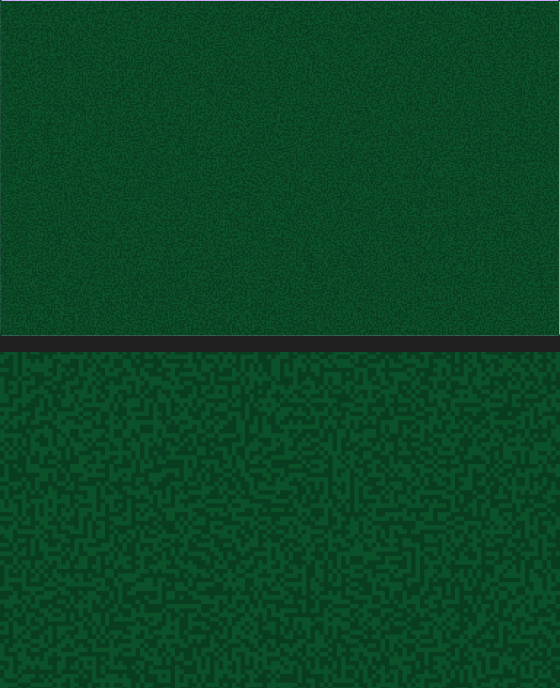
Top, the full canvas; bottom, a detail of the centre.
Give the GLSL for this texture, as a Shadertoy shader.

```glsl
float hash(vec2 p) {
    vec3 q = fract(vec3(p.xyx) * vec3(0.1031, 0.1030, 0.0973));
    q += dot(q, q.yzx + 33.33);
    return fract((q.x + q.y) * q.z);
}

// Binary cell: its noise against the mean of its neighbourhood
float mazeCell(vec2 cell) {
    float sum = 0.0;
    for (int y = -1; y <= 1; y++)
        for (int x = -1; x <= 1; x++)
            sum += hash(cell + vec2(x, y) + 7.0);
    return step(sum / 9.0, hash(cell + 7.0));
}

// Box-filtered grid of cells
float maze(vec2 p, float footprint) {
    vec2 corner = floor(p + 0.5);
    vec2 f = clamp((p - corner) / footprint + 0.5, 0.0, 1.0);
    float below = mix(mazeCell(corner - 1.0), mazeCell(corner + vec2(0, -1)), f.x);
    float above = mix(mazeCell(corner + vec2(-1, 0)), mazeCell(corner), f.x);
    return mix(below, above, f.y);
}

void mainImage(out vec4 fragColor, in vec2 fragCoord) {
    float pixel = 1.0 / iResolution.y;
    vec2 uv = fragCoord * pixel;
    vec2 size = iResolution.xy * pixel;

    // Fine green labyrinth
    float cells = 384.0 / size.x;
    vec3 darkGreen = vec3(0.036, 0.240, 0.123);
    vec3 lightGreen = vec3(0.044, 0.320, 0.167);
    vec3 color = mix(darkGreen, lightGreen, maze(uv * cells, cells * pixel));

    // Thin lilac rim, strongest at the top and right
    vec2 toLowEdge = uv;
    vec2 toHighEdge = size - uv;
    vec2 low = clamp((vec2(0.0003, 0.0006) - toLowEdge) / pixel + 0.5, 0.0, 1.0);
    vec2 high = clamp((vec2(0.0026, 0.0030) - toHighEdge) / pixel + 0.5, 0.0, 1.0);
    float rim = max(max(low.x, low.y), max(high.x, high.y));

    // The rim fades out at the corners
    vec2 nearest = min(toLowEdge, toHighEdge);
    rim *= smoothstep(0.002, 0.007, max(nearest.x, nearest.y));

    color = mix(color, vec3(0.80, 0.66, 0.98), rim);
    fragColor = vec4(color, 1.0);
}
```
